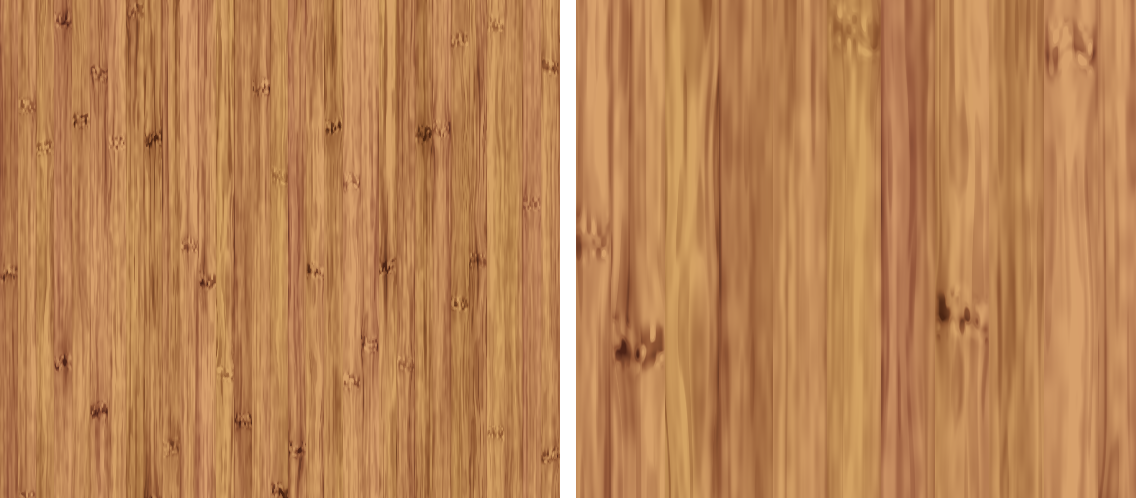
Left: the whole. Right: its middle third, enlarged.
Give the GLSL for this texture, as a Shadertoy shader.

```glsl
const float STRIP_WIDTH = 0.0362;   // relative to canvas height
const float KNOT_SPACING = 0.80;
const float BASE_TONE = 0.79;
const float STRIP_CONTRAST = 0.40;
const float CLOUD_CONTRAST = 0.34;
const float BAND_CONTRAST = 0.42;
const float FIBRE_CONTRAST = 0.46;
const float DASH_CONTRAST = 0.34;
const float LINE_DEPTH = 0.42;
const float FLECK_DEPTH = 0.42;
const float SEAM_DEPTH = 0.50;
const float WAVE_SIZE = 0.009;
const vec3 DEEP_BROWN = vec3(0.30, 0.14, 0.08);
const vec3 DARK_CANE = vec3(0.575, 0.345, 0.205);
const vec3 PALE_CANE = vec3(0.81, 0.60, 0.385);
const vec3 ROSY_SHIFT = vec3(0.008, -0.010, 0.026);

float hash(vec2 p) {
    return fract(sin(dot(p, vec2(127.1, 311.7))) * 43758.5453);
}

float noise(vec2 p) {
    vec2 cell = floor(p), f = fract(p);
    f = f * f * (3.0 - 2.0 * f);
    return mix(mix(hash(cell), hash(cell + vec2(1, 0)), f.x),
               mix(hash(cell + vec2(0, 1)), hash(cell + vec2(1, 1)), f.x), f.y);
}

// Position relative to the strip's nearest knot, in strip widths
vec2 knotSpace(vec2 uv, float strip, out vec2 seed) {
    float along = uv.y / KNOT_SPACING + hash(vec2(strip, 3.0));
    seed = vec2(strip, floor(along));
    float centre = mix(0.2, 0.8, hash(seed + 17.0));
    return vec2(fract(uv.x / STRIP_WIDTH) - 0.5,
                (fract(along) - centre) * KNOT_SPACING / STRIP_WIDTH);
}

// Thin dark lines, drawn where a stretched noise crosses its middle
float fineLines(vec2 p) {
    float ridge = abs(noise(p * vec2(150.0, 2.0)) - 0.5);
    float fading = smoothstep(0.35, 0.65, noise(p * vec2(110.0, 5.0) + 23.0));
    return (1.0 - smoothstep(0.02, 0.13, ridge)) * fading;
}

// Short dark flecks that taper along the fibre
float flecks(vec2 p) {
    float small = smoothstep(0.62, 0.80, noise(p * vec2(270.0, 13.0) + 60.0));
    float large = smoothstep(0.68, 0.84, noise(p * vec2(190.0, 4.0) + 31.0));
    return max(small * 0.8, large);
}

// Tone of fibres, lines, flecks and short dashes
float grain(vec2 p, float strip) {
    p.y += hash(vec2(strip, 5.0)) * 20.0;
    float density = mix(0.4, 1.25, hash(vec2(strip, 7.0)));
    return (noise(p * vec2(85.0, 2.0)) - 0.5) * BAND_CONTRAST
         + (noise(p * vec2(310.0, 6.0) + 40.0) - 0.5) * FIBRE_CONTRAST
         + (noise(p * vec2(340.0, 45.0) + 80.0) - 0.5) * DASH_CONTRAST
         - (fineLines(p) * LINE_DEPTH + flecks(p) * FLECK_DEPTH) * density;
}

// Smoky halo, dark nicks and pale ridges of a node
float knotTone(vec2 q, vec2 seed) {
    float strength = mix(0.3, 1.0, hash(seed + 29.0));
    float side = 1.0 - smoothstep(0.42, 0.52, abs(q.x));
    float smoke = exp(-abs(q.y) * 0.9) * (0.15 + noise(q * vec2(9.0, 0.9) + seed * 9.0));
    q.y += (noise(q * vec2(3.0, 1.0) + seed * 7.0) - 0.5) * 0.45;
    float core = (1.0 - smoothstep(0.20, 0.60, abs(q.y))) * side;
    float nicks = noise(q * vec2(11.0, 4.0) + seed * 13.0);
    float crease = exp(-pow((q.y + 0.12) * 9.0, 2.0)) * side;
    float dark = core * smoothstep(0.50, 0.75, nicks) * 1.1
               + crease * noise(q * vec2(7.0, 3.0) + seed * 5.0) * 0.9;
    float light = core * (1.0 - smoothstep(0.20, 0.45, nicks)) * 0.45;
    return light - strength * (dark + smoke * side * 0.75);
}

// Dark joints with uneven depth between strips
float seam(vec2 uv) {
    float x = uv.x / STRIP_WIDTH;
    float joint = floor(x + 0.5);
    float distanceToJoint = abs(x - joint) * STRIP_WIDTH;
    float depth = hash(vec2(joint, 11.0)) * mix(0.3, 1.3, noise(vec2(joint * 3.7, uv.y * 9.0)));
    return (1.0 - smoothstep(0.0004, 0.0026, distanceToJoint)) * depth;
}

vec3 caneColour(float tone) {
    vec3 colour = mix(DARK_CANE, PALE_CANE, clamp(tone, 0.0, 1.12));
    return mix(colour, DEEP_BROWN, clamp(-tone, 0.0, 1.0));
}

void mainImage(out vec4 fragColor, in vec2 fragCoord) {
    vec2 uv = fragCoord / iResolution.y;
    float strip = floor(uv.x / STRIP_WIDTH);
    vec2 seed;
    vec2 q = knotSpace(uv, strip, seed);

    // Fibres waver along the strip and spread around knots
    vec2 p = uv;
    float waviness = pow(hash(vec2(strip, 2.0)), 2.0);
    p.x += (noise(uv * vec2(45.0, 9.0) + strip * 3.0) - 0.5) * WAVE_SIZE * (0.15 + waviness);
    p.x -= q.x * STRIP_WIDTH * 0.3 * exp(-q.y * q.y * 0.8);

    float tone = BASE_TONE
               + (hash(vec2(strip, 1.0)) - 0.5) * STRIP_CONTRAST
               + (noise(vec2(strip * 5.3, uv.y * 4.0)) - 0.5) * CLOUD_CONTRAST
               + grain(p, strip)
               + knotTone(q, seed)
               - seam(uv) * SEAM_DEPTH;

    float rosy = hash(vec2(strip, 13.0)) + noise(p * vec2(60.0, 2.0) + 9.0) - 1.0;
    fragColor = vec4(caneColour(tone) + rosy * ROSY_SHIFT, 1.0);
}
```
